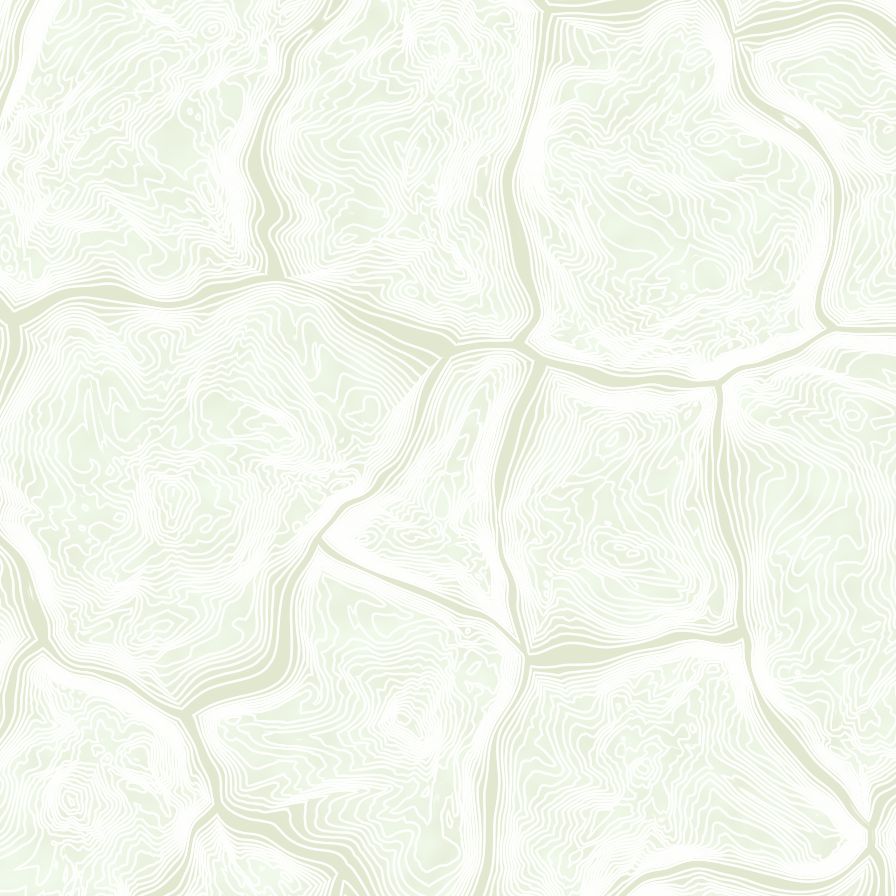
Reproduce this texture procedurally as a three.js fragment shader.

```glsl
varying vec2 vUv;

const vec3 VALLEY_OLIVE = vec3(0.885, 0.905, 0.810);
const vec3 UPLAND_GREEN = vec3(0.945, 0.978, 0.922);
const vec3 LINE_WHITE = vec3(0.996, 1.0, 0.994);

const float LEVELS = 112.0;
const float LINE_HALF_WIDTH = 0.0014;
const float LINE_SOFTNESS = 0.0008;
const float SLOPE_STEP = 0.0006;

vec2 hash2(vec2 p) {
  vec3 q = fract(p.xyx * vec3(0.1031, 0.1030, 0.0973));
  q += dot(q, q.yzx + 33.33);
  return fract((q.xx + q.yz) * q.zy);
}

float cornerRamp(vec2 cell, vec2 corner, vec2 f) {
  return dot(hash2(cell + corner + 57.0) * 2.0 - 1.0, f - corner);
}

// Gradient noise, roughly -0.7 to 0.7
float noise(vec2 p) {
  vec2 cell = floor(p);
  vec2 f = fract(p);
  vec2 u = f * f * f * (f * (f * 6.0 - 15.0) + 10.0);
  float low = mix(cornerRamp(cell, vec2(0.0, 0.0), f), cornerRamp(cell, vec2(1.0, 0.0), f), u.x);
  float high = mix(cornerRamp(cell, vec2(0.0, 1.0), f), cornerRamp(cell, vec2(1.0, 1.0), f), u.x);
  return mix(low, high, u.y);
}

vec2 warp(vec2 p, float frequency, float amount) {
  vec2 q = p * frequency;
  return p + amount * vec2(noise(q + 11.3), noise(q + 47.9));
}

// Distance in canvas units to the border of irregular basins
float basinDistance(vec2 p, float scale, float seed) {
  vec2 q = p * scale + seed;
  vec2 cell = floor(q);
  vec2 f = fract(q);
  vec2 nearest = vec2(8.0);
  vec2 home = vec2(0.0);
  for (int y = -1; y <= 1; y++) {
    for (int x = -1; x <= 1; x++) {
      vec2 offset = vec2(float(x), float(y));
      vec2 r = offset + hash2(cell + offset) - f;
      if (dot(r, r) < dot(nearest, nearest)) {
        nearest = r;
        home = offset;
      }
    }
  }
  float border = 8.0;
  for (int y = -2; y <= 2; y++) {
    for (int x = -2; x <= 2; x++) {
      vec2 offset = home + vec2(float(x), float(y));
      vec2 r = offset + hash2(cell + offset) - f;
      vec2 across = r - nearest;
      if (dot(across, across) > 0.0001) {
        border = min(border, dot(0.5 * (nearest + r), normalize(across)));
      }
    }
  }
  return border / scale;
}

// Creased gullies that branch at finer and finer scales
float gullies(vec2 p, float frequency) {
  mat2 turn = mat2(0.8, 0.6, -0.6, 0.8);
  vec2 q = p * frequency;
  float total = 0.0;
  float amplitude = 1.0;
  for (int i = 0; i < 3; i++) {
    float n = noise(q);
    total += amplitude * sqrt(n * n + 0.001);
    q = turn * q * 2.2 + 7.7;
    amplitude *= 0.4;
  }
  return total;
}

float roundedFloor(float d, float radius) {
  return sqrt(d * d + radius * radius) - radius;
}

float terrain(vec2 p) {
  vec2 bent = warp(warp(p, 5.0, 0.10), 16.0, 0.020);
  float main = roundedFloor(basinDistance(bent, 3.1, 4.0), 0.003);
  float side = roundedFloor(basinDistance(bent, 6.3, 31.0), 0.002);
  float detail = 0.75 * side + 0.09 * gullies(bent, 9.0);
  float wall = smoothstep(0.0, 0.035, main);
  return 0.85 * main + detail * wall + 0.010 * noise(p * 13.0);
}

// Contour lines of even width, which merge on steep slopes
float contour(float height, float slope, float levels) {
  float toLevel = abs(fract(height * levels) - 0.5);
  float distanceToLine = toLevel / max(slope * levels, 0.001);
  return 1.0 - smoothstep(LINE_HALF_WIDTH - LINE_SOFTNESS,
                          LINE_HALF_WIDTH + LINE_SOFTNESS, distanceToLine);
}

void main() {
  float height = terrain(vUv);
  vec2 gradient = vec2(terrain(vUv + vec2(SLOPE_STEP, 0.0)),
                       terrain(vUv + vec2(0.0, SLOPE_STEP))) - height;
  float slope = length(gradient) / SLOPE_STEP;

  // Ground tint, olive in the valleys and pale on the uplands
  float patches = 0.5 * noise(vUv * 19.0) + 0.3 * noise(vUv * 43.0);
  float upland = smoothstep(0.0, 0.055, height);
  float paleness = clamp(upland * (0.72 + patches), 0.0, 1.0);
  vec3 ground = mix(VALLEY_OLIVE, UPLAND_GREEN, paleness);

  vec3 color = mix(ground, LINE_WHITE, contour(height, slope, LEVELS));
  gl_FragColor = vec4(color, 1.0);
}
```
